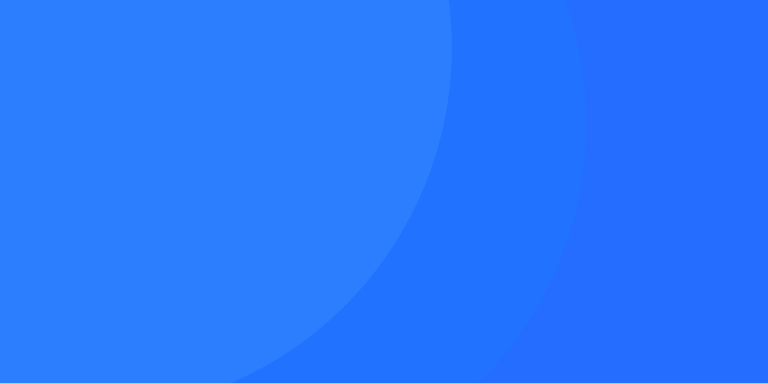
Give the GLSL for this background, as a Shadertoy shader.

```glsl
const vec3 DEEP_BLUE = vec3(0.145, 0.429, 1.0);
const vec3 MID_BLUE = vec3(0.125, 0.449, 1.0);
const vec3 LIGHT_BLUE = vec3(0.176, 0.494, 1.0);
const vec3 PALE_EDGE = vec3(0.9, 0.94, 1.0);

// Signed distance to a circle, negative inside
float circleDistance(vec2 point, vec2 center, float radius) {
    return length(point - center) - radius;
}

// Antialiased coverage of a shape from its signed distance
float coverage(float dist, float pixelSize) {
    return clamp(0.5 - dist / pixelSize, 0.0, 1.0);
}

vec3 paintDisc(vec3 base, vec3 tint, vec2 point, vec2 center, float radius, float pixelSize) {
    return mix(base, tint, coverage(circleDistance(point, center, radius), pixelSize));
}

void mainImage(out vec4 fragColor, in vec2 fragCoord) {
    // Canvas height is one unit
    vec2 point = fragCoord / iResolution.y;
    float pixelSize = 1.0 / iResolution.y;

    // Two overlapping discs over a flat field
    vec3 color = DEEP_BLUE;
    color = paintDisc(color, MID_BLUE, point, vec2(0.574, 0.678), 0.9525, pixelSize);
    color = paintDisc(color, LIGHT_BLUE, point, vec2(0.226, 0.876), 0.9505, pixelSize);

    // Hairline along the bottom
    float hairlineHeight = 0.00182;
    color = mix(color, PALE_EDGE, coverage(point.y - hairlineHeight, pixelSize));

    fragColor = vec4(color, 1.0);
}
```
